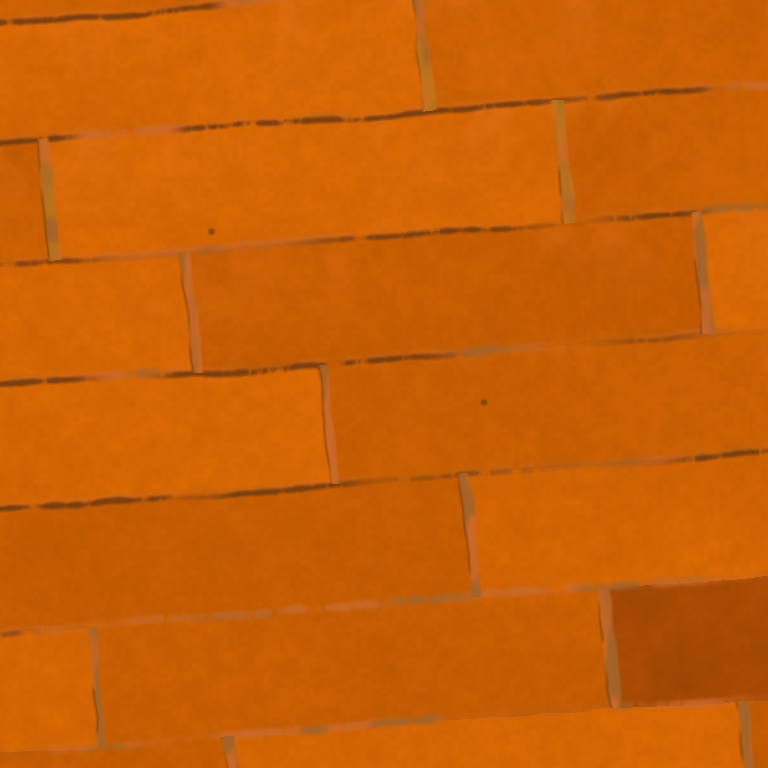
Give the GLSL for this texture, as a WebGL 1 fragment shader.

```glsl
precision highp float;

uniform vec2 u_resolution;

const float PI = 3.14159265;
const float COURSE = 0.1592;      // height of one course
const float BRICK = 0.6667;       // length of one brick
const float STAGGER = 0.1816;     // shift of the head joints per course
const float TILT = 0.074;         // rise of the bed joints
const float LEAN = 0.10;          // slant of the head joints
const vec2 START = vec2(0.552, 0.0273);

const vec3 ORANGE = vec3(0.765, 0.355, 0.010);
const vec3 BRIGHT = vec3(0.850, 0.408, 0.018);
const vec3 BURNT = vec3(0.620, 0.265, 0.015);
const vec3 PINK = vec3(0.790, 0.410, 0.170);
const vec3 TAN = vec3(0.640, 0.390, 0.170);
const vec3 OCHRE = vec3(0.740, 0.470, 0.100);
const vec3 SOOT = vec3(0.440, 0.220, 0.050);

float hash(vec2 p) {
  vec3 q = fract(vec3(p.xyx) * 0.1031);
  q += dot(q, q.yzx + 33.33);
  return fract((q.x + q.y) * q.z);
}

float noise(vec2 p) {
  vec2 i = floor(p);
  vec2 f = fract(p);
  f = f * f * (3.0 - 2.0 * f);
  float low = mix(hash(i), hash(i + vec2(1.0, 0.0)), f.x);
  float high = mix(hash(i + vec2(0.0, 1.0)), hash(i + vec2(1.0, 1.0)), f.x);
  return mix(low, high, f.y);
}

float fbm(vec2 p) {
  return 0.55 * noise(p) + 0.3 * noise(p * 2.1 + 7.3) + 0.15 * noise(p * 4.3 + 3.1);
}

// Soft band around zero
float band(float d, float halfWidth, float blur) {
  return 1.0 - smoothstep(halfWidth - blur, halfWidth + blur, abs(d));
}

// Signed offset from the nearest whole number
float nearest(float x) {
  return fract(x + 0.5) - 0.5;
}

// Fired clay: alternating tones, broad clouds and fine grain
vec3 brickColor(vec2 p, vec2 id, float across) {
  float wave = -1.414 * cos(PI * id.x) * cos(0.5 * PI * (id.y - 0.5));
  float tone = 0.50 + 0.30 * wave + 0.25 * (hash(id + 40.0) - 0.5);
  tone += 0.7 * (fbm(p * vec2(5.0, 7.0) + id * 3.7) - 0.5) + 0.25 * (0.4 - p.y);
  vec3 color = mix(ORANGE, BRIGHT, clamp(tone, -0.35, 1.15));
  float burn = step(abs(id.x + 1.0) + abs(id.y - 5.0), 0.5);
  color = mix(color, BURNT, burn * (0.75 + 0.4 * (fbm(p * 9.0) - 0.3)));
  float bloom = smoothstep(0.5, 0.8, fbm(p * vec2(16.0, 9.0))) * (1.0 - across);
  color = mix(color, vec3(0.87, 0.43, 0.10), 0.5 * bloom * (1.0 - smoothstep(0.0, 0.8, p.y)));
  float grain = 0.04 * (noise(p * 55.0) - 0.5) + 0.035 * (noise(p * 150.0) - 0.5);
  return color * (1.0 + grain);
}

// Long joint: broken runs of soot and pale mortar
vec3 addBed(vec3 color, vec2 p, float d, float line) {
  float run = noise(vec2(p.x * 8.0, line * 5.3 + 2.0));
  float sooty = noise(vec2(p.x * 6.0, line * 9.1 + 20.0)) + 0.18 * step(line, 4.5);
  sooty = smoothstep(0.45, 0.65, sooty - 0.25 * step(4.5, line));
  float crumble = fbm(p * vec2(70.0, 30.0));
  float present = mix(0.25, 1.0, smoothstep(0.2, 0.5, run)) * smoothstep(0.1, 0.5, crumble);
  float halfWidth = 0.0025 + 0.0035 * crumble;
  vec3 pale = mix(TAN, PINK, smoothstep(0.2, 0.6, noise(p * 22.0)));
  float paleMask = band(d + 0.002, halfWidth + 0.001, 0.004) * mix(0.85, 0.4, sooty);
  color = mix(color, pale, paleMask * present);
  return mix(color, SOOT, band(d - 0.001, halfWidth * 0.8, 0.003) * sooty * present * 0.85);
}

// Short joint: tapered mortar with a shaded left edge
vec3 addHead(vec3 color, vec2 p, float d, vec2 id) {
  float halfWidth = mix(0.005, 0.008, hash(id + 11.0)) + 0.004 * (noise(p * 28.0) - 0.5);
  vec3 mortar = mix(PINK, TAN, smoothstep(0.3, 0.7, noise(p * vec2(60.0, 26.0))));
  float yellowed = step(id.y, 1.5) * smoothstep(0.25, 0.6, noise(p * 30.0 + 5.0));
  mortar = mix(mortar, OCHRE, 0.7 * yellowed);
  color = mix(color, mortar, 0.92 * band(d, halfWidth, 0.003));
  float shade = band(d + halfWidth, 0.0012, 0.0025) * smoothstep(0.35, 0.7, noise(p * 34.0 + 9.0));
  return mix(color, SOOT, 0.6 * shade);
}

// Rare dark pits
float pits(vec2 p) {
  vec2 cell = floor(p * 12.0);
  vec2 center = 0.25 + 0.5 * vec2(hash(cell + 3.0), hash(cell + 8.0));
  float spot = 1.0 - smoothstep(0.02, 0.08, length(fract(p * 12.0) - center));
  return spot * step(0.965, hash(cell + 21.0));
}

void main() {
  vec2 p = gl_FragCoord.xy / u_resolution;
  p.y = 1.0 - p.y;

  // Hand-laid wobble
  vec2 q = p + 0.008 * (vec2(noise(p * 7.0), noise(p * 6.0 + 30.0)) - 0.5);
  q += 0.004 * (vec2(noise(p * 32.0), noise(p * 28.0 + 12.0)) - 0.5);

  // Course and brick coordinates
  float down = (q.y + TILT * q.x - START.y) / COURSE;
  float row = floor(down);
  float across = fract(down);
  float along = (q.x - START.x - STAGGER * row - LEAN * COURSE * (across - 0.5)) / BRICK;

  vec3 color = brickColor(p, vec2(floor(along), row), across);
  color = mix(color, SOOT, 0.7 * pits(p));
  color = addBed(color, p, nearest(down) * COURSE, floor(down + 0.5));
  color = addHead(color, p, nearest(along) * BRICK, vec2(floor(along + 0.5), row));
  gl_FragColor = vec4(color, 1.0);
}
```
